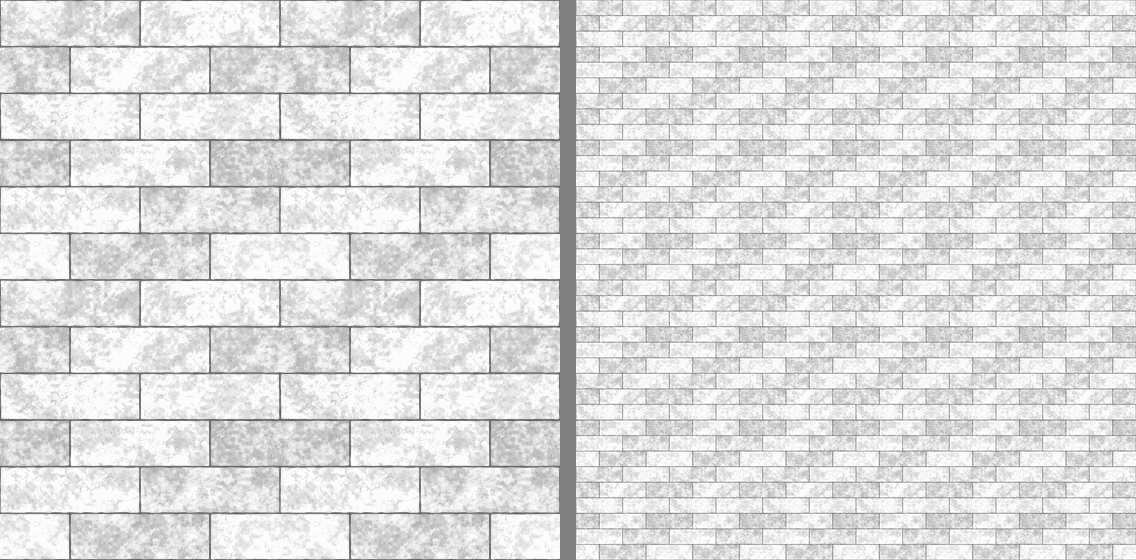
Left, the tile; right, the same tile 3 across and 3 down.
A Shadertoy shader for this texture:

```glsl
// Running-bond wall of pale, weathered stone bricks with thin dark joints.
// Each brick gets a tone and its own patch of layered noise; brick ids wrap
// every 2 columns and 6 rows, so the wall tiles without a seam.

#define COLUMNS 4.0          // bricks across (multiple of 2)
#define ROWS 12.0            // courses up (multiple of 6)
#define BRICK_ASPECT 3.0     // brick width / height
#define JOINT_HALF 0.019     // half joint width, in brick heights
#define CORNER 0.03          // corner radius, in brick heights
#define JOINT_GREY 0.43
#define CLOUD_AMOUNT 0.26    // broad mottling
#define GRAIN_AMOUNT 0.26    // fine speckle
#define PATCH_AMOUNT 0.05    // worn pale patches
#define SCRATCH_AMOUNT 0.09  // thin slanted marks

// Tones of the two bricks in each of six courses, from the bottom up
const vec2 COURSE_TONES[6] = vec2[6](
    vec2(0.84, 0.96), vec2(0.94, 0.85), vec2(0.92, 0.82),
    vec2(0.91, 0.95), vec2(0.93, 0.85), vec2(0.88, 0.94));

float hash(vec2 p) {
    return fract(sin(dot(p, vec2(127.1, 311.7))) * 43758.5453);
}

float valueNoise(vec2 p) {
    vec2 cell = floor(p), f = fract(p);
    f = f * f * (3.0 - 2.0 * f);
    float low = mix(hash(cell), hash(cell + vec2(1, 0)), f.x);
    float high = mix(hash(cell + vec2(0, 1)), hash(cell + vec2(1, 1)), f.x);
    return mix(low, high, f.y);
}

// Layered noise, centred on zero
float fbm(vec2 p, int octaves) {
    const mat2 TURN = mat2(1.6, 1.2, -1.2, 1.6);
    float sum = 0.0, total = 0.0, weight = 1.0;
    for (int i = 0; i < octaves; i++) {
        sum += weight * valueNoise(p);
        total += weight;
        weight *= 0.62;
        p = TURN * p + 7.3;
    }
    return sum / total - 0.5;
}

float roundedBox(vec2 p, vec2 halfSize, float radius) {
    vec2 q = abs(p) - halfSize + radius;
    return length(max(q, 0.0)) + min(max(q.x, q.y), 0.0) - radius;
}

// Grey of the weathered face; p is in brick heights
float stone(vec2 p, float tone) {
    float cloud = fbm(p * 2.4, 5);
    float grain = fbm(p * 13.0, 3);
    float worn = smoothstep(-0.06, 0.06, cloud + 0.45 * grain) - 0.5;

    // Scratches follow the contours of noise stretched along a slant
    vec2 slanted = mat2(0.8, -0.6, 0.6, 0.8) * p * vec2(7.0, 15.0);
    float contour = abs(fbm(slanted + 41.0, 3));
    float scratch = 1.0 - smoothstep(0.0, 0.07, contour);
    scratch *= smoothstep(-0.1, 0.12, fbm(p * 4.0 + 19.0, 3));

    return tone + CLOUD_AMOUNT * cloud + GRAIN_AMOUNT * grain
         + PATCH_AMOUNT * worn - SCRATCH_AMOUNT * (scratch - 0.2);
}

void mainImage(out vec4 fragColor, in vec2 fragCoord) {
    // Brick grid; even courses shift by half a brick
    vec2 grid = fragCoord / iResolution.xy * vec2(COLUMNS, ROWS);
    float row = floor(grid.y);
    grid.x -= 0.5 * (1.0 - mod(row, 2.0));
    vec2 id = mod(floor(grid), vec2(2.0, 6.0));
    vec2 local = (fract(grid) - 0.5) * vec2(BRICK_ASPECT, 1.0);

    // Face
    vec2 tones = COURSE_TONES[int(id.y)];
    vec2 facePos = local + id * vec2(17.0, 11.0) + 5.0;
    float face = clamp(stone(facePos, id.x < 0.5 ? tones.x : tones.y), 0.68, 0.99);

    // Joint with a slightly chipped edge and uneven darkness
    float pixel = ROWS / iResolution.y;
    vec2 halfSize = vec2(BRICK_ASPECT, 1.0) * 0.5 - JOINT_HALF;
    float edge = roundedBox(local, halfSize, CORNER);
    edge += 0.016 * (valueNoise(facePos * 9.0) - 0.5);
    float joint = smoothstep(-0.6 * pixel, 0.6 * pixel, edge);
    float jointGrey = JOINT_GREY + 0.12 * (valueNoise(facePos * 6.0) - 0.5);

    fragColor = vec4(vec3(mix(face, jointGrey, joint)), 1.0);
}
```
